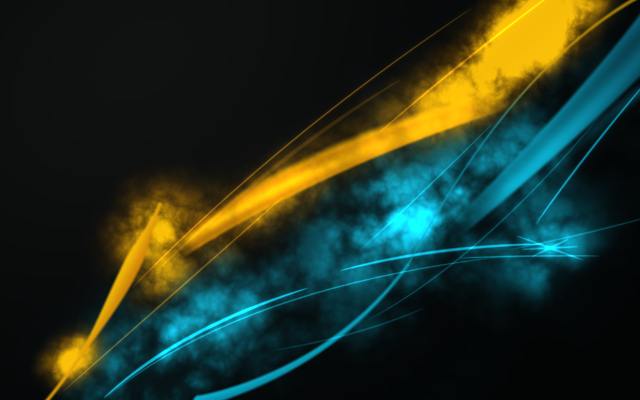
Write a Shadertoy shader that draws this background.

```glsl
const vec3 INK = vec3(.012, .018, .02);
const vec3 HAZE = vec3(.05, .05, .048);
const vec3 CYAN = vec3(.04, .66, .78);
const vec3 DEEP_CYAN = vec3(.04, .38, .47);
const vec3 GOLD = vec3(.98, .75, .03);
const vec3 AMBER = vec3(.84, .53, .03);
const float ASPECT = 1.6;
const float SLANT = .66;
const int CURVE_STEPS = 20;
const int OCTAVES = 5;

mat2 turn(float a) { return mat2(cos(a), sin(a), -sin(a), cos(a)); }

// Distance to the nearest scattered point
float cells(vec2 p) {
  float d = 1.;
  for (int i = 0; i < 9; i++) {
    vec2 c = floor(p) + vec2(i % 3 - 1, i / 3 - 1);
    vec2 h = fract(sin(c * mat2(127.1, 311.7, 269.5, 183.3)) * 43758.5);
    d = min(d, length(c + h - p));
  }
  return d;
}

// Layered cells: x is billows, y is bright webs
vec2 smoke(vec2 p) {
  float amp = .5;
  vec2 sum = vec2(0);
  for (int i = 0; i < OCTAVES; i++) {
    p = turn(.9) * p * 1.9 + 3.;
    float n = cells(p + .35 * sin(p.yx * 1.7));
    sum += amp * vec2(1. - n, smoothstep(.4, .9, n));
    amp *= .56;
  }
  return vec2(smoothstep(.3, .85, sum.x), sum.y);
}

// Soft spot tilted along the diagonal
float puff(vec2 p, float x, float y, float len, float wide) {
  vec2 q = turn(-SLANT) * (p - vec2(x, y)) / vec2(len, wide);
  return exp(-dot(q, q));
}

// Quadratic curve: x is signed distance, y is position along it
vec2 curve(vec2 p, mat3x2 k) {
  vec2 best = vec2(10, 0), last = k[0];
  float n = float(CURVE_STEPS);
  for (float i = 1.; i <= n; i++) {
    float t = i / n;
    vec2 next = mix(mix(k[0], k[1], t), mix(k[1], k[2], t), t);
    vec2 s = next - last, r = p - last;
    float h = clamp(dot(r, s) / dot(s, s), 0., 1.);
    float d = length(r - s * h);
    if (d < abs(best.x)) best = vec2(s.x * r.y < s.y * r.x ? -d : d, t + (h - 1.) / n);
    last = next;
  }
  return best;
}

float band(float d, float halfWidth, float soft) {
  return smoothstep(soft, -soft, abs(d) - halfWidth);
}

// Tapered hairline with a faint halo
float strand(vec2 p, mat3x2 k, float width) {
  vec2 q = curve(p, k);
  float px = 1. / iResolution.y;
  float taper = sqrt(max(4. * q.y * (1. - q.y), 0.));
  float w = width * taper, drawn = max(w, .5 * px);
  return band(q.x, drawn, px) * w / drawn + .15 * taper * exp(-abs(q.x) / (3. * width));
}

void mainImage(out vec4 fragColor, in vec2 fragCoord) {
  vec2 p = fragCoord / iResolution.xy * vec2(ASPECT, 1);
  float px = 1. / iResolution.y;
  vec2 fog = smoke(p * 2.2), fine = smoke(p * 5. + 4.);

  // Dark ground with haze
  vec3 col = INK + HAZE * puff(p, .35, .85, .8, .55);

  // Cyan clouds
  float mist = .75 * puff(p, .95, .47, .15, .11) + .85 * puff(p, 1.17, .51, .23, .1)
    + .9 * puff(p, 1.37, .375, .1, .08) + .85 * puff(p, .4, .09, .19, .12)
    + .4 * puff(p, .55, .21, .24, .12) + .22 * puff(p, .98, .38, .62, .22);
  col += CYAN * mist * (.07 + fog.x * (.9 * fog.x + .5 * fine.x));

  // Gold clouds
  float fire = .95 * puff(p, 1.28, .88, .25, .1) + .8 * puff(p, 1.38, .99, .13, .09)
    + .4 * puff(p, 1.2, .78, .24, .1) + .85 * puff(p, .39, .43, .14, .11)
    + .95 * puff(p, .18, .1, .09, .06) + .45 * puff(p, .4, .28, .09, .05)
    + .5 * puff(p, .65, .47, .2, .09) + .35 * puff(p, .85, .63, .26, .08);
  float embers = fire * (.14 + .5 * fog.x + .55 * fine.x + .9 * fine.y);
  vec3 flame = mix(AMBER * .75, GOLD, smoothstep(.3, 1., embers));
  col = mix(col, flame, smoothstep(.08, 1., embers));

  // Broad cyan ribbons
  vec2 q = curve(p, mat3x2(1.6, .77, 1.45, .66, 1.28, .46));
  col += DEEP_CYAN * .4 * band(q.x, .012, .012) * (1. - q.y);
  q = curve(p, mat3x2(1.66, .95, 1.44, .69, 1.1, .39));
  float body = band(q.x, mix(.056, .018, q.y), 2.5 * px) * smoothstep(1., .7, q.y);
  vec3 sheen = mix(DEEP_CYAN, CYAN * 1.1, smoothstep(.1, .7, q.y));
  col = mix(col, sheen * (.88 + .15 * sin(q.x * 90.)), body * .9);
  q = curve(p, mat3x2(.5, -.005, .833, .083, 1.02, .3375));
  col = mix(col, CYAN * (1. + 12. * q.x), band(q.x, mix(.017, .003, sqrt(q.y)), 2. * px) * .9);

  // Fine cyan strands
  float lines = .8 * strand(p, mat3x2(.26, .005, .45, .18, .77, .28), .0042);
  lines += .5 * strand(p, mat3x2(.27, .01, .6, .28, 1.25, .358), .0017);
  lines += .7 * strand(p, mat3x2(.85, .323, 1.08, .385, 1.36, .39), .0035);
  lines += .5 * strand(p, mat3x2(1.15, .355, 1.32, .362, 1.5, .36), .002);
  lines += .3 * strand(p, mat3x2(1.27, .375, 1.45, .41, 1.63, .46), .0018);
  lines += .25 * strand(p, mat3x2(.69, .125, .9, .16, 1.06, .23), .002);
  lines += .4 * strand(p, mat3x2(.906, .38, 1.04, .5, 1.23, .69), .0015);
  lines += .3 * strand(p, mat3x2(.92, .2, 1.2, .35, 1.5, .71), .0018);
  lines += .65 * strand(p, mat3x2(1.62, .8, 1.45, .6, 1.34, .44), .0027);

  // Crossed rays of the spark
  vec2 spark = p - vec2(1.375, .38);
  for (float i = 0.; i < 3.; i++) {
    vec2 ray = turn(.4 * i - .35) * vec2(.09 - .02 * i, 0);
    lines += .45 * strand(spark, mat3x2(-ray, vec2(0), ray), .0025);
  }
  col += CYAN * (lines + .35 * exp(-length(spark) * 28.));

  // Gold ribbons, crisp below and soft above
  q = curve(p, mat3x2(1.08, .72, 1.25, .83, 1.45, 1.06));
  col = mix(col, GOLD * .95, band(q.x, .04 * q.y + .01, .035) * .4);
  q = curve(p, mat3x2(.44, .37, .8, .63, 1.29, .755));
  float ends = smoothstep(0., .07, q.y) * smoothstep(1., .82, q.y);
  body = band(q.x, .02 + .05 * q.y * (1. - q.y), q.x > 0. ? .012 : 2. * px) * ends;
  float gloss = .5 + .5 * sin(q.x * 150. + 5. * q.y) * (1. - q.y);
  col = mix(col, mix(AMBER * .9, GOLD, gloss) * (.8 + .35 * fog.x), body * .92);
  col += AMBER * .18 * exp(-abs(q.x) * 24.) * ends * (.4 + fine.x);
  q = curve(p, mat3x2(.115, -.005, .26, .167, .4, .488));
  float width = .004 + .017 * smoothstep(.25, .75, q.y) * smoothstep(1., .75, q.y);
  col = mix(col, mix(GOLD, AMBER, smoothstep(.02, -.02, q.x)), band(q.x, width, 2. * px) * .95);

  // Fine gold strands
  lines = .45 * strand(p, mat3x2(.33, .28, .7, .66, 1.18, .98), .0017);
  lines += .4 * strand(p, mat3x2(.156, .02, .45, .28, .71, .51), .0018);
  lines += .15 * strand(p, mat3x2(.4, .33, .7, .62, 1., .8), .005);
  lines += .4 * strand(p, mat3x2(.95, .67, 1.18, .87, 1.4, 1.03), .0025);
  col += AMBER * lines;
  q = curve(p, mat3x2(1.02, .3375, 1.28, .833, 1.6, 1.01));
  vec3 blend = mix(CYAN, GOLD * .85, smoothstep(.35, .65, q.y));
  col = mix(col, blend, band(q.x, .0015 + .003 * q.y * q.y, 1.5 * px) * .7);
  fragColor = vec4(clamp(col, 0., 1.), 1);
}
```
